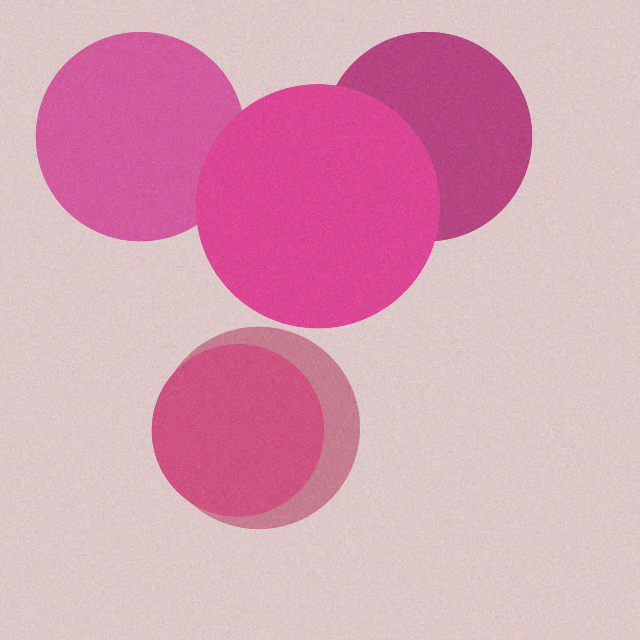
This background is drawn by a Shadertoy shader. Its source:

```glsl
// Five overlapping flat discs in pinks on a pale dusty rose ground.
// Each disc is a distance function blended back to front, then fine
// coloured grain is laid over everything on a canvas-relative grid.

// Three independent random values per grid cell
vec3 hash3(vec2 cell) {
    vec3 p = fract(cell.xyx * vec3(0.1031, 0.1030, 0.0973));
    p += dot(p, p.yxz + 33.33);
    return fract((p.xxy + p.yzz) * p.zyx);
}

// Blend a smooth-edged disc over the colour so far
void disc(inout vec3 color, vec2 uv, vec2 center, float radius, vec3 paint) {
    float halfPixel = 0.5 / min(iResolution.x, iResolution.y);
    float dist = length(uv - center) - radius;
    color = mix(color, paint, 1.0 - smoothstep(-halfPixel, halfPixel, dist));
}

// Coloured speckle with a shared brightness part, centred on zero
vec3 grain(vec2 uv) {
    vec2 cell = floor(uv * 512.0);
    vec3 tint = hash3(cell) + hash3(cell + 71.0) - 1.0;
    float light = hash3(cell + 137.0).x - 0.5;
    vec3 soft = hash3(floor(cell / 2.0) + 211.0) - 0.5;
    return 0.035 * tint + 0.035 * light + 0.015 * soft;
}

void mainImage(out vec4 fragColor, in vec2 fragCoord) {
    vec2 uv = fragCoord / iResolution.xy;

    // Pale ground
    vec3 color = vec3(0.863, 0.784, 0.784);

    // Upper trio: two side discs behind a larger one
    disc(color, uv, vec2(0.2195, 0.7865), 0.1637, vec3(0.825, 0.355, 0.615));
    disc(color, uv, vec2(0.6680, 0.7865), 0.1637, vec3(0.715, 0.270, 0.505));
    disc(color, uv, vec2(0.4967, 0.6777), 0.1908, vec3(0.862, 0.275, 0.580));

    // Lower pair: muted disc with a brighter one shifted left
    disc(color, uv, vec2(0.4043, 0.3314), 0.1582, vec3(0.773, 0.485, 0.560));
    disc(color, uv, vec2(0.3717, 0.3275), 0.1348, vec3(0.808, 0.325, 0.505));

    color += grain(uv);
    fragColor = vec4(clamp(color, 0.0, 1.0), 1.0);
}
```
